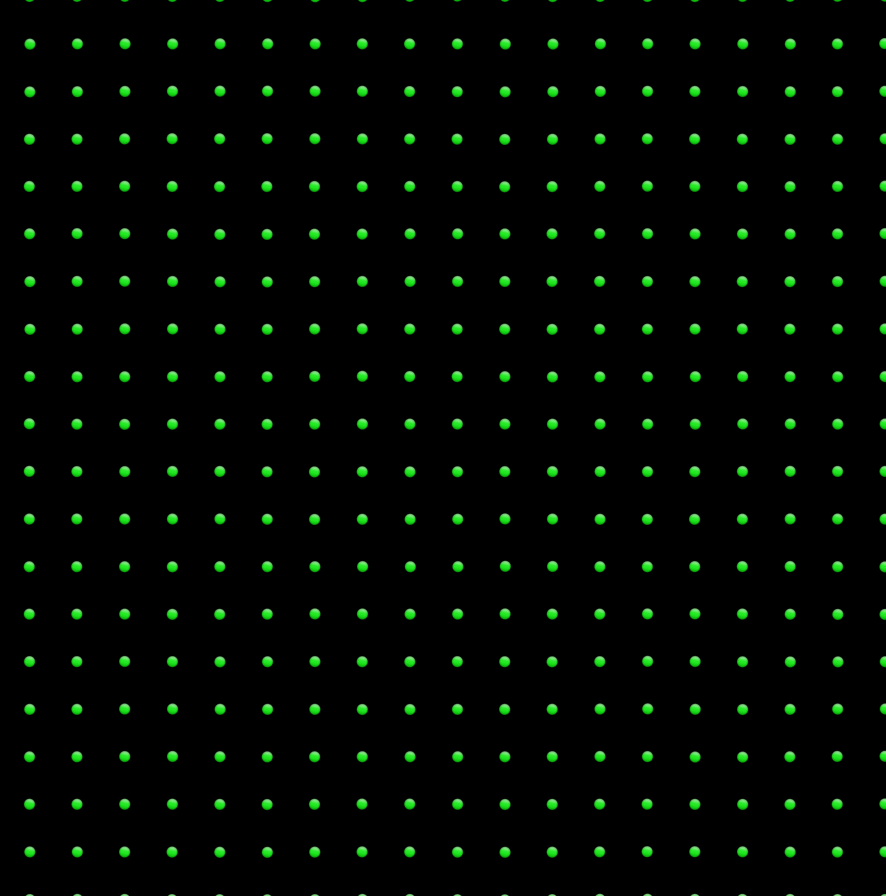
Write a Shadertoy shader that draws this pattern.

```glsl
// Square grid of small glossy green beads on black, lit from above.

#define PITCH 0.05304               // bead spacing, in canvas heights
#define ORIGIN vec2(0.0331, 0.0493) // centre of the lower-left whole bead
#define RADIUS 0.0061
#define JITTER 0.0010               // drift of beads off the exact grid
#define BODY vec3(0.14, 0.92, 0.14)
#define SHADE vec3(0.05, 0.78, 0.05)
#define SHINE vec3(0.56, 0.92, 0.56)

vec2 hashGradient(vec2 p) {
    float h = fract(sin(dot(p, vec2(127.1, 311.7))) * 43758.5);
    return vec2(cos(6.2832 * h), sin(6.2832 * h));
}

float gradientNoise(vec2 p) {
    vec2 i = floor(p), f = fract(p);
    vec2 u = f * f * (3.0 - 2.0 * f);
    vec2 e = vec2(1.0, 0.0);
    float a = dot(hashGradient(i), f);
    float b = dot(hashGradient(i + e.xy), f - e.xy);
    float c = dot(hashGradient(i + e.yx), f - e.yx);
    float d = dot(hashGradient(i + e.xx), f - e.xx);
    return mix(mix(a, b, u.x), mix(c, d, u.x), u.y);
}

// Colour on the bead face; q runs from -1 to 1 across the bead.
vec3 beadColor(vec2 q) {
    float light = dot(q, normalize(vec2(0.2, 1.0)));
    vec3 color = mix(SHADE, BODY, smoothstep(-0.9, 0.0, light));
    color = mix(color, SHINE, smoothstep(0.0, 0.85, light));
    return color * (1.0 - 0.2 * smoothstep(0.6, 1.0, length(q)));
}

void mainImage(out vec4 fragColor, in vec2 fragCoord) {
    vec2 uv = fragCoord / iResolution.y;
    float pixel = 1.0 / iResolution.y;

    // Nearest bead and the offset from its slightly drifting centre
    vec2 grid = (uv - ORIGIN) / PITCH;
    vec2 cell = floor(grid + 0.5);
    vec2 drift = vec2(gradientNoise(cell * 0.37 + 3.3),
                      gradientNoise(cell * 0.37 + 41.7));
    vec2 offset = (grid - cell) * PITCH - JITTER * drift;

    // Soft-edged disc on black
    float edge = length(offset) - RADIUS;
    float coverage = 1.0 - smoothstep(-0.8 * pixel, 0.8 * pixel, edge);
    fragColor = vec4(beadColor(offset / RADIUS) * coverage, 1.0);
}
```
